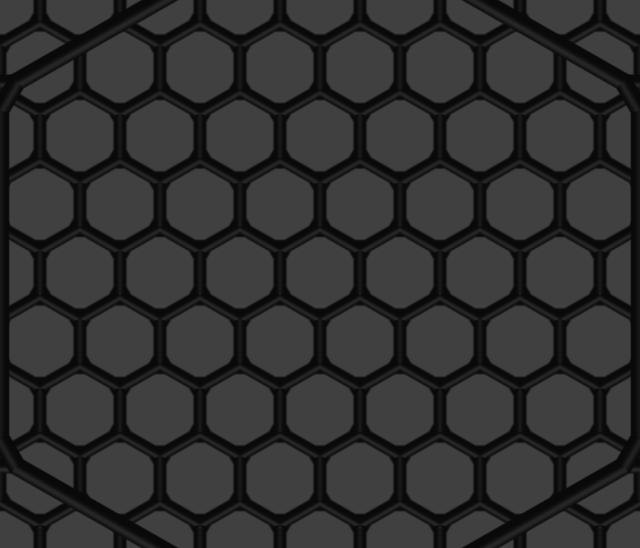
Give the GLSL for this pattern, as a Shadertoy shader.

```glsl
// A dark honeycomb of eight by eight flat grey plates held by black bevelled wires,
// overlaid by one canvas-wide hexagon of thicker wire with cut corners.
// Hexagon distances drive a shared wire profile with an off-centre glossy ridge.

const float CELLS = 8.0;            // plates across and rows down
const float ROW_STEP = 0.8660254;   // row height in plate widths
const float WIRE_HALF = 0.075;      // half width of the honeycomb wire
const float FRAME_HALF = 0.115;     // half width of the large wire
const float FRAME_APOTHEM = 4.0;
const float FRAME_CUT = 0.497;      // corner cut of the large hexagon
const vec2 STUB = vec2(3.79, 2.43); // inner end of the short side bars
const float PLATE_GREY = 0.25;
const float RIM_GREY = 0.16;
const float WIRE_GREY = 0.035;

// Offset from the centre of the nearest honeycomb cell.
vec2 cellOffset(vec2 p) {
    vec2 period = vec2(1.0, 2.0 * ROW_STEP);
    vec2 a = mod(p, period) - 0.5 * period;
    vec2 b = mod(p - 0.5 * period, period) - 0.5 * period;
    return dot(a, a) < dot(b, b) ? a : b;
}

// Distance from the centre toward the nearest side, and that side's normal y.
vec2 hexSide(vec2 p) {
    vec2 q = abs(p);
    float slanted = dot(q, vec2(0.5, ROW_STEP));
    return slanted > q.x ? vec2(slanted, ROW_STEP * sign(p.y)) : vec2(q.x, 0.0);
}

// Distance from the centre toward the nearest corner, with its normal y.
vec2 hexCorner(vec2 p) {
    vec2 q = abs(p);
    float lateral = dot(q, vec2(ROW_STEP, 0.5));
    return q.y > lateral ? vec2(q.y, sign(p.y)) : vec2(lateral, 0.5 * sign(p.y));
}

// Grey across a wire: t runs from 0 on its axis to 1 at its edge,
// up is the vertical part of the direction away from the axis.
float wireShade(float t, float up) {
    float offset = (t + 0.5 * up) / 0.38;
    float gloss = 0.06 + 0.065 * abs(up);
    return WIRE_GREY + gloss * exp(-offset * offset);
}

float coverage(float dist, float halfWidth, float soft) {
    return 1.0 - smoothstep(halfWidth - soft, halfWidth + soft, dist);
}

float honeycomb(vec2 p, float soft) {
    vec2 local = cellOffset(p);
    vec2 side = hexSide(local);
    float gap = 0.5 - side.x;
    float plateGap = 0.5 - max(side.x, 0.93 * hexCorner(local).x);
    float rim = smoothstep(WIRE_HALF, WIRE_HALF + 0.025, plateGap);
    float plate = mix(RIM_GREY, PLATE_GREY, rim);
    float wire = wireShade(gap / WIRE_HALF, -side.y);
    return mix(plate, wire, coverage(plateGap, WIRE_HALF, soft));
}

float addWire(float grey, float dist, float up, float halfWidth, float soft) {
    float wire = wireShade(dist / halfWidth, up);
    return mix(grey, wire, coverage(dist, halfWidth, soft));
}

// Short level bars that run from the cut corners to the canvas edge.
float addStubs(float grey, vec2 p, float soft) {
    vec2 q = abs(p) - STUB;
    float dist = length(vec2(min(q.x, 0.0), q.y));
    return addWire(grey, dist, sign(q.y * p.y), 0.8 * FRAME_HALF, soft);
}

float addFrame(float grey, vec2 p, float soft) {
    vec2 side = hexSide(p);
    vec2 corner = hexCorner(p) - vec2(FRAME_CUT, 0.0);
    vec2 outline = corner.x > side.x ? corner : side;
    float signedDist = outline.x - FRAME_APOTHEM;
    float up = outline.y * sign(signedDist);
    return addWire(grey, abs(signedDist), up, FRAME_HALF, soft);
}

void mainImage(out vec4 fragColor, in vec2 fragCoord) {
    vec2 p = (fragCoord / iResolution.xy - 0.5) * CELLS * vec2(1.0, ROW_STEP);
    float soft = max(CELLS / iResolution.x, 0.014);

    float grey = honeycomb(p - vec2(0.0, 0.016), soft);
    grey = addStubs(grey, p, soft);
    grey = addFrame(grey, p, soft);

    fragColor = vec4(vec3(grey), 1.0);
}
```
